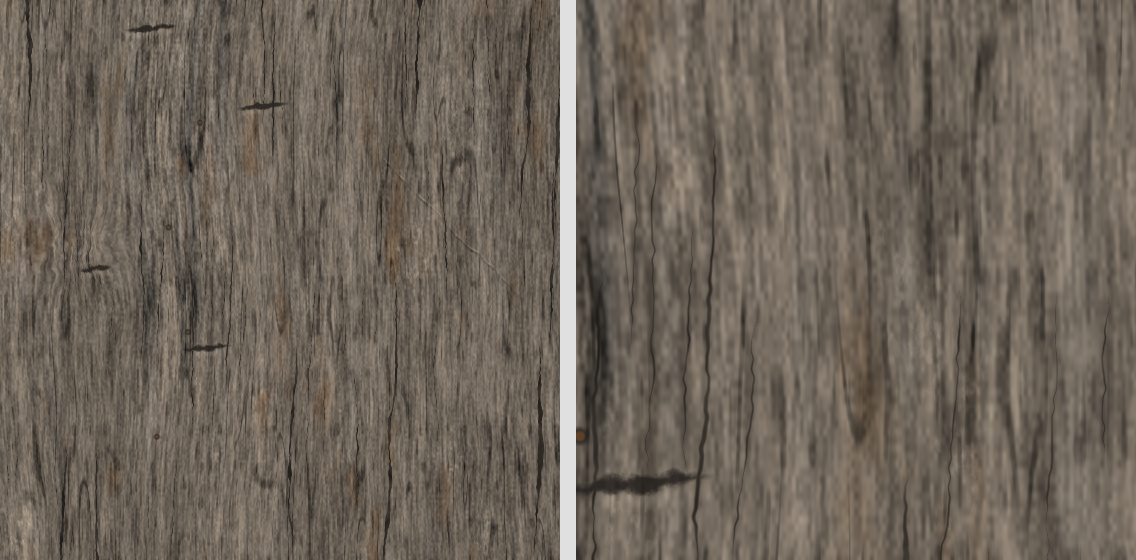
Left, the full canvas; right, a detail of the centre.
Give the GLSL for this texture, as a Shadertoy shader.

```glsl
// Weathered grey-brown timber with upright grain, drying cracks and a knot.
// Stretched value noise makes the fibres, stains and worn patches; loops
// scatter tapered cracks, crosswise gashes and small nail holes on top.

#define WOOD_HUE vec3(1.0, 0.912, 0.812)
#define BLUE_HUE vec3(0.95, 0.995, 1.05)
#define RUST_HUE vec3(1.08, 0.97, 0.86)
#define CRACK_COLOR vec3(0.120, 0.107, 0.097)
#define BASE_TONE 0.432
#define GRAIN_CONTRAST 1.0
#define CRACK_COUNT 56
#define GASH_COUNT 4
#define NAIL_COUNT 4
#define KNOT_CENTER vec2(0.14, 0.56)
#define EDGE 0.0010

float hash(vec2 p) {
    vec3 q = fract(p.xyx * 0.1031);
    q += dot(q, q.yzx + 33.33);
    return fract((q.x + q.y) * q.z);
}

// Value noise in -1..1
float noise(vec2 p) {
    vec2 i = floor(p), f = fract(p);
    f = f * f * (3.0 - 2.0 * f);
    float low = mix(hash(i), hash(i + vec2(1, 0)), f.x);
    float high = mix(hash(i + vec2(0, 1)), hash(i + vec2(1, 1)), f.x);
    return 2.0 * mix(low, high, f.y) - 1.0;
}

float fbm(vec2 p) {
    float sum = 0.0, amp = 0.55;
    for (int i = 0; i < 4; i++) {
        sum += amp * noise(p);
        p = p * 2.03 + 17.3;
        amp *= 0.55;
    }
    return sum;
}

// Bends the fibres: slow drift everywhere, a swirl around the knot
vec2 bendGrain(vec2 p) {
    vec2 k = (p - KNOT_CENTER) / vec2(0.07, 0.08);
    float swirl = exp(-dot(k, k));
    p.x += 0.012 * noise(p * vec2(3.0, 2.5)) + 0.0025 * noise(p * vec2(14.0, 11.0));
    p.x += swirl * (0.025 * sin(k.x * 2.0) + 0.014 * fbm(p * 26.0));
    return p;
}

// Fibre brightness around zero, from broad streaks to fine grit
float fibres(vec2 g) {
    float t = 0.075 * fbm(g * vec2(8.0, 2.4) + 5.0);
    t += 0.040 * noise(g * vec2(44.0, 2.6));
    t += 0.042 * noise(g * vec2(120.0, 5.0) + 31.0);
    t += 0.060 * noise(g * vec2(230.0, 16.0) + 57.0);
    t += 0.068 * noise(g * vec2(370.0, 48.0) + 83.0);
    t += 0.050 * noise(g * vec2(390.0, 210.0) + 19.0);
    return t;
}

// Sparse hairline splits along the zero contours of stretched noise
float hairlines(vec2 g) {
    float line = 0.0;
    for (int i = 0; i < 2; i++) {
        vec2 scale = vec2(46.0, 3.6) * (1.0 + 0.9 * float(i));
        float n = abs(noise(g * scale + 140.0 + 37.0 * float(i)));
        float gate = smoothstep(0.15, 0.55, noise(g * vec2(34.0, 7.0) + 200.0 + 53.0 * float(i)));
        line = max(line, gate * (1.0 - smoothstep(0.02, 0.11, n)));
    }
    return line;
}

// Coverage of upright tapered cracks
float cracks(vec2 p) {
    float cover = 0.0;
    for (int i = 0; i < CRACK_COUNT; i++) {
        float id = float(i);
        float size = hash(vec2(id, 3.7));
        vec2 c = vec2(fract(id * 0.618 + 0.13), hash(vec2(id, 9.1)));
        float y = p.y - c.y;
        float taper = 1.0 - pow(abs(y) / mix(0.04, 0.21, size), 2.0);
        if (taper <= 0.0) continue;
        float wander = 0.006 * noise(vec2(p.y * 9.0, id * 7.0))
                     + 0.0016 * noise(vec2(p.y * 50.0, id * 5.0))
                     + 0.0008 * noise(vec2(p.y * 170.0, id * 3.0));
        float lean = 0.07 * (hash(vec2(id, 6.3)) - 0.65);
        float d = abs(p.x - c.x + lean * y - wander);
        float w = mix(0.0004, 0.0034, pow(size, 4.0)) * taper;
        w *= 1.0 + 0.8 * noise(vec2(p.y * 45.0, id));
        float core = 1.0 - smoothstep(w - EDGE, w + EDGE, d);
        core *= 0.8 + 0.2 * noise(vec2(p.y * 60.0, id + 40.0));
        float shade = 0.25 * exp(-d / 0.004);
        cover = max(cover, max(core, shade) * smoothstep(0.0, 0.35, taper));
    }
    return cover;
}

// x: dark crosswise gash, y: pale rim beside it
vec2 gashes(vec2 p) {
    vec2 marks = vec2(0.0);
    for (int i = 0; i < GASH_COUNT; i++) {
        float id = float(i);
        vec2 q = p - vec2(0.17 + 0.1 * id, fract(0.52 + 0.43 * id));
        float t = q.x / mix(0.030, 0.058, hash(vec2(id, 2.2)));
        float taper = max(1.0 - t * t, 0.0);
        float d = q.y - 0.005 * t + 0.003 * fbm(vec2(q.x * 60.0, id));
        float w = 0.0042 * taper * (1.0 + 0.9 * fbm(p * 150.0));
        float dark = (1.0 - smoothstep(w - 0.002, w + 0.003, abs(d))) * smoothstep(0.0, 0.6, taper);
        float rim = exp(-pow((d + 0.009) / 0.005, 2.0)) * taper;
        marks = max(marks, vec2(dark, rim));
    }
    return marks;
}

void mainImage(out vec4 fragColor, in vec2 fragCoord) {
    vec2 p = fragCoord / iResolution.xy;
    vec2 g = bendGrain(p);

    // Blue-grey band of rougher, darker wood
    float band = smoothstep(0.21, 0.28, g.x) * (1.0 - smoothstep(0.38, 0.45, g.x));
    band *= smoothstep(0.28, 0.48, p.y + 0.08 * noise(g * vec2(40.0, 3.0)));
    float streak = smoothstep(-0.1, 0.7, 0.6 * noise(g * vec2(34.0, 1.4) + 11.0) + 0.5 * noise(g * vec2(110.0, 3.0)));
    float tone = BASE_TONE + GRAIN_CONTRAST * fibres(g) * (1.0 + 0.3 * band);
    tone -= band * (0.012 + 0.10 * streak);

    // Dark pores, hairlines and pale worn patches with flaky specks
    tone -= 0.11 * smoothstep(0.45, 0.9, noise(g * vec2(210.0, 30.0) + 71.0));
    tone -= 0.15 * hairlines(g);
    float worn = smoothstep(0.15, 0.7, fbm(g * vec2(11.0, 4.0) + 40.0));
    float speck = smoothstep(0.05, 0.6, fbm(g * vec2(170.0, 90.0) + 9.0));
    tone += worn * (0.03 + 0.11 * speck);

    // Knot: pale swollen wood with uneven rings
    vec2 k = (p - KNOT_CENTER) / vec2(0.075, 0.05);
    float knot = exp(-dot(k, k));
    tone += knot * (0.06 + 0.03 * sin(14.0 * length(k) + 6.0 * fbm(p * 30.0)));

    // Hue shifts and brown stains
    float blue = 0.7 * band * streak + 0.3 * smoothstep(0.1, 0.7, noise(g * vec2(60.0, 4.0) + 90.0));
    float rust = smoothstep(0.25, 0.9, fbm(g * vec2(24.0, 7.0) + 120.0));
    vec3 color = tone * WOOD_HUE * mix(vec3(1.0), BLUE_HUE, blue);
    color *= mix(vec3(1.0), RUST_HUE * 0.86, rust);

    // Thin diagonal scar, raised on one side
    float along = (p.x - 0.67) / 0.28;
    float scar = p.y - 0.73 + 0.28 * along + 0.008 * fbm(vec2(p.x * 35.0, 4.0));
    float scarSpan = smoothstep(0.0, 0.1, along) * (1.0 - smoothstep(0.8, 1.0, along));
    float broken = 0.55 + 0.45 * noise(vec2(p.x * 120.0, 8.0));
    color += scarSpan * broken * (0.09 * exp(-pow(scar / 0.0022, 2.0))
           - 0.11 * exp(-pow((scar + 0.004) / 0.0022, 2.0)));

    // Gashes, cracks, then rusty nail holes
    vec2 gash = gashes(p);
    color += 0.07 * gash.y * WOOD_HUE;
    color = mix(color, CRACK_COLOR, max(0.8 * gash.x, cracks(p)));
    for (int i = 0; i < NAIL_COUNT; i++) {
        float id = float(i);
        float r = length(p - vec2(0.28 + 0.09 * fract(id * 0.618), 0.22 + 0.187 * id));
        color = mix(color, CRACK_COLOR, 0.7 * (1.0 - smoothstep(0.003, 0.007, r)));
        color = mix(color, vec3(0.36, 0.25, 0.16), 1.0 - smoothstep(0.002, 0.004, r));
    }
    fragColor = vec4(clamp(color, 0.0, 1.0), 1.0);
}
```
